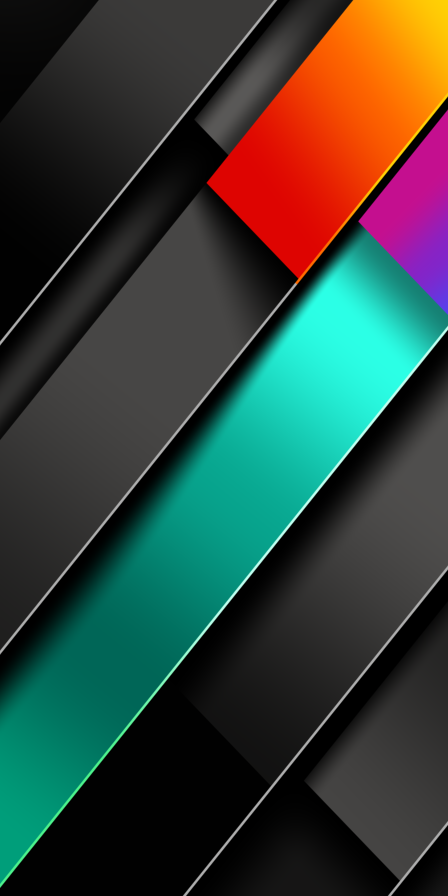
Reproduce this background procedurally as a Shadertoy shader.

```glsl
// Diagonal overlapping dark metal panels with red, teal and violet inlays and bright rims.

// Direction across the bands (down-right) and along them (up-right)
const vec2 ACROSS = vec2(0.780, -0.626);
const vec2 ALONG = vec2(0.626, 0.780);

// Positions across the bands, from the top left corner
const float CORNER = 0.172;
const float RED_SIDE = 0.615;
const int RIM_COUNT = 5;
const float RIMS[RIM_COUNT] = float[](0.480, 0.912, 1.238, 1.573, 1.930);
const float RIM_HALF_WIDTH = 0.0028;
const float END_SKEW = 0.13;

const vec3 RED = vec3(0.87, 0.015, 0.005);
const vec3 ORANGE = vec3(1.0, 0.42, 0.0);
const vec3 YELLOW = vec3(1.0, 0.82, 0.02);
const vec3 MAGENTA = vec3(0.77, 0.06, 0.56);
const vec3 VIOLET = vec3(0.52, 0.14, 0.78);
const vec3 BLUE = vec3(0.32, 0.26, 0.94);
const vec3 TEAL_LOW = vec3(0.0, 0.62, 0.48);
const vec3 TEAL_DEEP = vec3(0.0, 0.40, 0.34);
const vec3 TEAL_MID = vec3(0.03, 0.65, 0.56);
const vec3 TEAL_BRIGHT = vec3(0.17, 1.0, 0.90);
const vec3 WARM_GREY = vec3(1.0, 0.985, 0.97);

float edge(float d) {
    float w = 0.8 / iResolution.x;
    return smoothstep(-w, w, d);
}

// Signed distance past a slanted panel end anchored at (s0, t0)
float pastEnd(vec2 q, float s0, float t0) {
    return q.y - t0 + END_SKEW * (q.x - s0);
}

vec3 cornerPanel(vec2 q) {
    float face = mix(0.005, 0.23, smoothstep(-0.42, 0.2, q.y));
    float recess = mix(0.02, 0.06, smoothstep(-0.2, 0.1, q.y)) * (1.0 - 0.5 * q.x / CORNER);
    return WARM_GREY * mix(recess, face, edge(q.x - CORNER));
}

vec3 narrowChannel(vec2 q) {
    float raised = 0.35 * smoothstep(0.48, 0.55, q.x) * (1.0 - 0.5 * smoothstep(0.56, 0.615, q.x));
    raised *= mix(1.0, 0.45, smoothstep(0.2, 0.45, q.y));
    float sunk = 0.19 * smoothstep(0.49, 0.56, q.x) * (1.0 - 0.8 * smoothstep(0.565, 0.615, q.x));
    sunk *= 1.0 - smoothstep(-0.3, 0.05, q.y);
    float upper = edge(pastEnd(q, 0.507, 0.063)) * edge(q.x - 0.505);
    return WARM_GREY * mix(sunk, raised, upper);
}

vec3 redBand(vec2 q) {
    float d = pastEnd(q, RED_SIDE, -0.030);
    float side = (q.x - RED_SIDE) / (RIMS[1] - RED_SIDE);
    float grey = mix(0.12, 0.28, smoothstep(-1.15, -0.45, q.y));
    grey *= smoothstep(0.0, mix(0.08, 0.25, side), -d + 0.01);
    float heat = q.y + 0.08 * side;
    vec3 inlay = mix(RED, ORANGE, smoothstep(0.06, 0.46, heat));
    inlay = mix(inlay, YELLOW, smoothstep(0.38, 0.68, heat));
    return mix(WARM_GREY * grey, inlay, edge(d));
}

vec3 tealBand(vec2 q) {
    float d = pastEnd(q, 0.933, 0.115);
    float offset = q.x - RIMS[1];
    vec3 teal = mix(TEAL_LOW, TEAL_DEEP, smoothstep(-1.45, -1.02, q.y));
    teal = mix(teal, TEAL_MID, smoothstep(-0.98, -0.50, q.y));
    teal = mix(teal, TEAL_BRIGHT, smoothstep(-0.55, -0.08, q.y));
    teal *= mix(0.5, 1.0, smoothstep(0.0, 0.16, -d));
    teal *= smoothstep(0.014, mix(0.12, 0.06, smoothstep(-0.9, 0.0, q.y)), offset);
    vec3 violet = mix(MAGENTA, VIOLET, smoothstep(0.98, 1.12, q.x - 0.1 * d));
    violet = mix(violet, BLUE, smoothstep(1.10, 1.24, q.x - 0.2 * d));
    return mix(teal, violet * edge(offset - 0.021), edge(d));
}

vec3 lowerBand(vec2 q) {
    float d = pastEnd(q, 1.349, -0.961);
    float face = mix(0.07, 0.31, smoothstep(-1.0, -0.25, q.y));
    face *= smoothstep(0.015, 0.13, q.x - RIMS[2]);
    return WARM_GREY * mix(0.004, face, edge(d));
}

vec3 bottomBand(vec2 q) {
    float d = pastEnd(q, 1.63, -0.936);
    float face = mix(0.27, 0.14, smoothstep(0.0, 0.5, d));
    face *= smoothstep(0.02, 0.10, q.x - RIMS[3]);
    float below = 0.085 * smoothstep(0.01, 0.16, q.x - RIMS[3]) * smoothstep(0.0, 0.15, -d);
    return WARM_GREY * mix(below, face, edge(d) * edge(q.x - 1.62));
}

vec3 rimColor(int i, float t) {
    vec3 color = vec3(0.68);
    if (i == 1) color = mix(color, mix(ORANGE, YELLOW, smoothstep(0.0, 0.25, t)), edge(t + 0.08));
    if (i == 2) color = mix(vec3(0.3, 0.95, 0.55), vec3(0.75, 1.0, 0.94), smoothstep(-1.2, -0.7, t));
    return color;
}

void mainImage(out vec4 fragColor, in vec2 fragCoord) {
    vec2 p = fragCoord / iResolution.xy * vec2(1.0, 2.0) - vec2(0.0, 2.0);
    vec2 q = vec2(dot(p, ACROSS), dot(p, ALONG));

    // Panels, layered from left to right
    vec3 color = cornerPanel(q);
    color = mix(color, narrowChannel(q), edge(q.x - RIMS[0]));
    color = mix(color, redBand(q), edge(q.x - RED_SIDE));
    color = mix(color, tealBand(q), edge(q.x - RIMS[1]));
    color = mix(color, lowerBand(q), edge(q.x - RIMS[2]));
    color = mix(color, bottomBand(q), edge(q.x - RIMS[3]));
    color = mix(color, vec3(0.09) * smoothstep(0.01, 0.1, q.x - RIMS[4]), edge(q.x - RIMS[4]));

    // Bright rims
    for (int i = 0; i < RIM_COUNT; i++)
        color = mix(color, rimColor(i, q.y), edge(RIM_HALF_WIDTH - abs(q.x - RIMS[i])));

    fragColor = vec4(color, 1.0);
}
```
